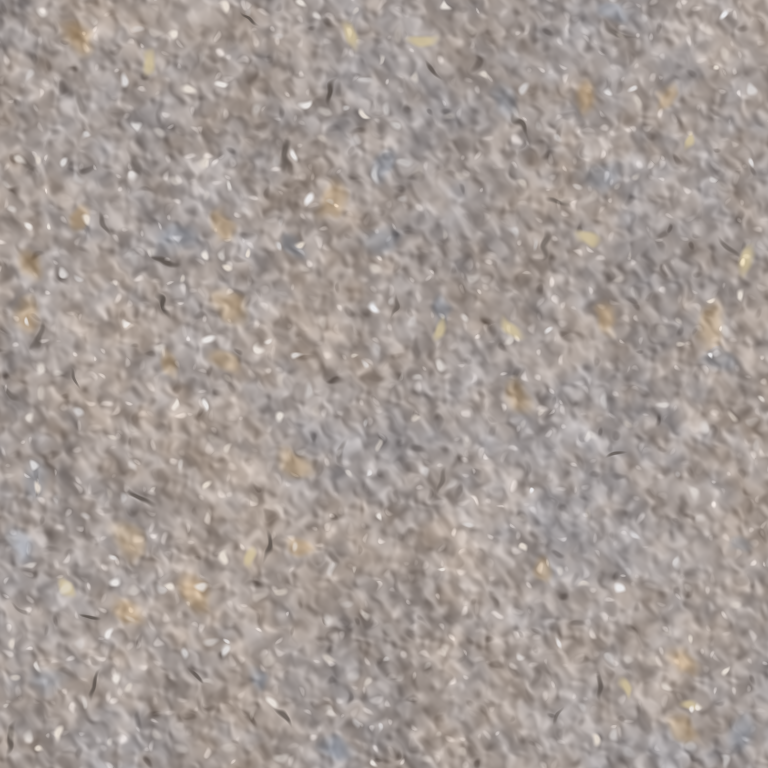
Reproduce this texture procedurally as a WebGL 1 fragment shader.

```glsl
precision highp float;
// Weathered grey asphalt: layered, slightly slanted value noise forms the fine grain,
// and jittered grids scatter soft elliptical flakes over it: tan and blue chips,
// dark slivers and bright mineral glints.
uniform vec2 u_resolution;

float hash(vec2 p) {
  return fract(sin(dot(p, vec2(127.1, 311.7))) * 43758.5453);
}

float noise(vec2 p) {
  vec2 i = floor(p), f = fract(p);
  f = f * f * (3.0 - 2.0 * f);
  return mix(mix(hash(i), hash(i + vec2(1.0, 0.0)), f.x),
             mix(hash(i + vec2(0.0, 1.0)), hash(i + vec2(1.0, 1.0)), f.x), f.y);
}

mat2 rotation(float a) {
  float c = cos(a), s = sin(a);
  return mat2(c, -s, s, c);
}

// Coverage (x) and random tone (y) of the strongest flake; size is in cells.
vec2 flakes(vec2 uv, float cells, float chance, vec2 size, float seed) {
  vec2 p = uv * cells, home = floor(p), best = vec2(0.0);
  for (int y = -1; y <= 1; y++) {
    for (int x = -1; x <= 1; x++) {
      vec2 cell = home + vec2(float(x), float(y));
      vec2 key = cell + seed;
      if (hash(key) > chance) continue;
      vec2 centre = cell + 0.1 + 0.8 * vec2(hash(key + 5.3), hash(key + 9.7));
      float angle = -0.9 + 2.4 * (hash(key + 14.1) - 0.5);
      vec2 q = rotation(angle) * (p - centre);
      q.y += 0.5 * q.x * q.x * (hash(key + 17.9) - 0.5) / size.x;
      float d = length(q / (size * mix(0.6, 1.2, hash(key + 21.3))));
      float cover = 1.0 - smoothstep(0.35, 1.3, d);
      if (cover > best.x) best = vec2(cover, hash(key + 27.7));
    }
  }
  return best;
}

void main() {
  vec2 uv = gl_FragCoord.xy / min(u_resolution.x, u_resolution.y);

  // Ragged outlines come from a small warp of the plane
  vec2 warped = uv + 0.007 * (vec2(noise(uv * 75.0), noise(uv * 75.0 + 31.0)) - 0.5);
  vec2 slanted = rotation(-0.95) * warped;

  // Grain, from broad stains to fine grit
  float tone = 0.05 * (noise(uv * 6.0) - 0.5)
             + 0.08 * (noise(slanted * 24.0 + 7.0) - 0.5)
             + 0.16 * (noise(slanted * vec2(54.0, 82.0) + 13.0) - 0.5)
             + 0.20 * (noise(slanted * vec2(95.0, 135.0) + 41.0) - 0.5);
  vec3 color = vec3(0.642, 0.606, 0.588) + tone;

  // Warm and cool drift
  float warmth = 0.6 * (noise(uv * 7.0 + 53.0) - 0.5)
               + 0.5 * (noise(slanted * 38.0 + 61.0) - 0.5);
  color += warmth * vec3(0.045, 0.0, -0.055);

  // Larger tan or bluish stones, mostly buried
  vec2 stone = flakes(warped, 11.0, 0.3, vec2(0.3, 0.19), 71.0);
  vec3 stoneTint = mix(vec3(0.05, 0.01, -0.06), vec3(-0.05, -0.02, 0.01), step(0.6, stone.y));
  color += stone.x * stoneTint;

  // Dark pits and slivers
  vec2 pit = flakes(warped, 38.0, 0.28, vec2(0.36, 0.2), 113.0);
  color -= pit.x * mix(0.02, 0.12, pit.y);
  vec2 sliver = flakes(warped, 13.0, 0.24, vec2(0.24, 0.055), 151.0);
  color = mix(color, vec3(0.32, 0.29, 0.27), sliver.x * mix(0.3, 0.85, sliver.y));

  // Pale yellow chips
  vec2 chip = flakes(warped, 8.0, 0.12, vec2(0.15, 0.07), 193.0);
  color = mix(color, vec3(0.83, 0.77, 0.62), 0.8 * chip.x);

  // Many faint glints, fewer bright ones
  vec2 faint = flakes(warped, 62.0, 0.32, vec2(0.38, 0.24), 233.0);
  color += faint.x * mix(0.03, 0.17, faint.y * faint.y);
  vec2 bright = flakes(warped, 32.0, 0.27, vec2(0.26, 0.17), 277.0);
  vec3 glint = mix(vec3(0.95, 0.91, 0.86), vec3(0.92, 0.92, 0.93), fract(bright.y * 7.0));
  color = mix(color, glint, bright.x * mix(0.25, 1.0, bright.y * bright.y));

  gl_FragColor = vec4(clamp(color, 0.0, 1.0), 1.0);
}
```
